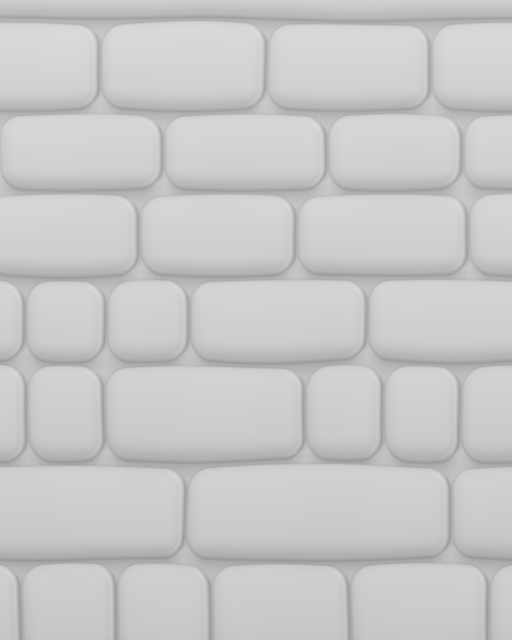
Reproduce this texture procedurally as a Shadertoy shader.

```glsl
// A wall of soft, pillowed pale bricks in seven uneven courses, lit from above.
// Each course walks a rule of short and long bricks; every brick is a rounded
// box whose bevel vector drives the shading, contact shadows and thin rims.

const int   COURSES = 8;           // the first is the edge of a ledge on top
const int   BRICKS = 6;            // most bricks in a course
const float GAP = 0.0024;          // half width of a joint
const float BEVEL = 0.032;         // corner radius and bevel width
const float BOW = 0.005;           // how far brick ends taper
const float WARP = 0.007;          // waviness of the courses
const float FACE_TONE = 0.812;
const float MORTAR_TONE = 0.785;
const float FACE_SLOPE = 0.022;    // brightening towards a brick's top
const float WALL_SLOPE = 0.045;    // brightening towards the wall's top
const float UNDERSIDE = 0.105;
const float RIGHT_SHADE = 0.13;
const float LEFT_SHADE = 0.055;
const vec3  TINT = vec3(1.0, 1.0, 0.995);

// Boundaries between courses, measured down from the top
const float LEVEL[9] = float[9](-0.12, 0.033, 0.176, 0.301, 0.435,
                                0.569, 0.725, 0.878, 1.04);

// Per course: start, short length, long-to-short ratio, bit mask of long bricks
const vec4 COURSE[8] = vec4[8](
    vec4(-0.100, 1.200, 1.00, 0.0), vec4(-0.099, 0.258, 1.00, 0.0),
    vec4(-0.003, 0.212, 1.21, 3.0), vec4(-0.027, 0.245, 1.10, 4.0),
    vec4(-0.088, 0.127, 2.20, 24.0), vec4(-0.078, 0.121, 2.60, 4.0),
    vec4(-0.118, 0.411, 1.00, 0.0), vec4(-0.115, 0.149, 1.45, 24.0));

vec2 hashGradient(vec2 cell) {
    vec2 k = vec2(dot(cell, vec2(127.1, 311.7)), dot(cell, vec2(269.5, 183.3)));
    return 2.0 * fract(sin(k) * 43758.5) - 1.0;
}

float gradientNoise(vec2 p) {
    vec2 i = floor(p), f = fract(p);
    vec2 u = f * f * f * (f * (f * 6.0 - 15.0) + 10.0);
    vec2 e = vec2(1.0, 0.0);
    float a = dot(hashGradient(i), f);
    float b = dot(hashGradient(i + e.xy), f - e.xy);
    float c = dot(hashGradient(i + e.yx), f - e.yx);
    float d = dot(hashGradient(i + 1.0), f - 1.0);
    return mix(mix(a, b, u.x), mix(c, d, u.x), u.y);
}

// Bevel vector: zero on the flat face, unit length at the rounded outline
vec2 bevelVector(vec2 q, vec2 halfSize) {
    return sign(q) * max(abs(q) - halfSize + BEVEL, 0.0) / BEVEL;
}

// Tone of a brick's surface from its local position and bevel
float brickTone(vec2 q, vec2 halfSize, vec2 bevel, float dist) {
    float height = clamp(q.y / halfSize.y, -1.0, 1.0);
    float tone = FACE_TONE + FACE_SLOPE * height;
    tone -= 0.035 * smoothstep(-0.4, -0.95, height);
    vec2 outer = clamp(bevel, 0.0, 1.0), inner = clamp(-bevel, 0.0, 1.0);
    tone -= UNDERSIDE * inner.y * inner.y;
    tone -= RIGHT_SHADE * pow(outer.x, 4.0) + LEFT_SHADE * pow(inner.x, 3.0);
    tone -= 0.035 * pow(outer.y, 4.0);
    // Thin reflected rim just inside the lower and right edges
    float rim = exp(-pow((dist + 0.0065) / 0.0026, 2.0));
    return tone + rim * (0.055 * outer.x + 0.018 * inner.y);
}

void mainImage(out vec4 fragColor, in vec2 fragCoord) {
    vec2 p = fragCoord / iResolution.y;
    float pixel = 1.0 / iResolution.y;
    vec2 wall = p + WARP * vec2(gradientNoise(p * 5.0 + 3.0),
                                gradientNoise(p * vec2(4.5, 6.0) + 17.0));

    float nearest = 1e3, face = FACE_TONE, shadow = 0.0;
    for (int row = 0; row < COURSES; row++) {
        vec4 course = COURSE[row];
        float top = 1.0 - LEVEL[row], bottom = 1.0 - LEVEL[row + 1];
        float left = course.x;
        for (int i = 0; i < BRICKS; i++) {
            bool isLong = ((int(course.w) >> i) & 1) == 1;
            float width = course.y * (isLong ? course.z : 1.0);
            vec2 halfSize = 0.5 * vec2(width, top - bottom) - GAP;
            vec2 q = wall - vec2(left + 0.5 * width, 0.5 * (top + bottom));
            left += width;

            // Taper the ends, then measure the rounded outline
            float along = clamp(q.x / halfSize.x, -1.0, 1.0);
            halfSize.y -= BOW * along * along;
            vec2 bevel = bevelVector(q, halfSize);
            float dist = BEVEL * (length(bevel) - 1.0);
            if (dist < nearest) {
                nearest = dist;
                face = brickTone(q, halfSize, bevel, dist);
            }

            // Contact shadow below and to the right of the brick
            vec2 facing = bevel / max(length(bevel), 1e-4);
            float away = max(dist, 0.0);
            float under = pow(max(-facing.y, 0.0), 3.0) * exp(-away / 0.016);
            float beside = pow(max(facing.x, 0.0), 3.0) * exp(-away / 0.005);
            shadow = max(shadow, max(0.13 * under, 0.14 * beside));
        }
    }

    // Join bricks and mortar, with a fine crease along the outline
    float mortar = MORTAR_TONE - shadow;
    float tone = mix(mortar, face, smoothstep(pixel, -pixel, nearest));
    tone -= 0.035 * exp(-pow(nearest / 0.0022, 2.0));
    tone += WALL_SLOPE * (p.y - 0.5) + 0.008 * gradientNoise(p * 7.0);
    fragColor = vec4(clamp(tone, 0.0, 1.0) * TINT, 1.0);
}
```
